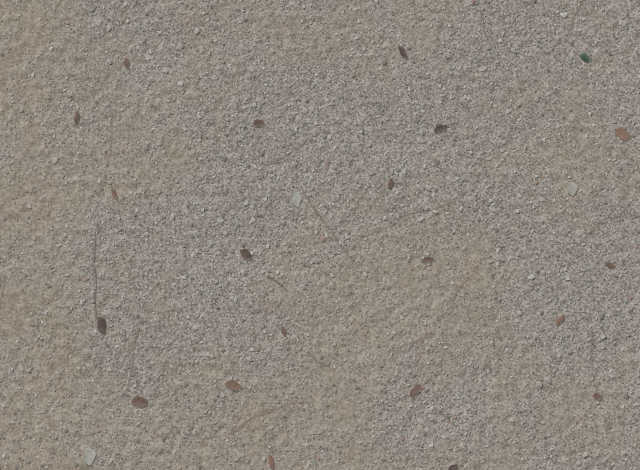
Write a Shadertoy shader that draws this texture.

```glsl
// Dry sandy ground with patchy grey gravel, fallen leaves and thin twigs.

float hash(vec2 p) {
    return fract(sin(dot(p, vec2(127.1, 311.7))) * 43758.5453);
}

float noise(vec2 p) {
    vec2 i = floor(p), f = fract(p);
    f = f * f * (3.0 - 2.0 * f);
    return mix(mix(hash(i), hash(i + vec2(1, 0)), f.x),
               mix(hash(i + vec2(0, 1)), hash(i + vec2(1, 1)), f.x), f.y);
}

float fbm(vec2 p) {
    float sum = 0.0, amp = 0.5;
    for (int i = 0; i < 5; i++) {
        sum += amp * noise(p);
        p = mat2(1.6, 1.2, -1.2, 1.6) * p + 7.3;
        amp *= 0.5;
    }
    return sum;
}

mat2 rotation(float a) {
    return mat2(cos(a), sin(a), -sin(a), cos(a));
}

// Coverage of a shape from its signed distance, about one pixel soft.
float cover(float d) {
    float px = 1.0 / iResolution.y;
    return 1.0 - smoothstep(-0.6 * px, 0.6 * px, d);
}

// Slightly angular pebble outline.
float stone(vec2 q, float r, float seed) {
    float wobble = 1.0 + 0.14 * sin(3.0 * atan(q.y, q.x + 1e-5) + 6.3 * seed);
    return length(q * vec2(0.9, 1.25)) - r * wobble;
}

// One layer of scattered pebbles, each with a shadow to its lower right.
vec3 pebbles(vec3 col, vec2 p, float count, float amount, vec2 radii) {
    p = rotation(count) * p;
    vec2 cell = floor(p * count);
    vec2 light = rotation(count) * vec2(-0.6, 0.8);
    for (int y = -1; y <= 1; y++)
    for (int x = -1; x <= 1; x++) {
        vec2 id = cell + vec2(x, y);
        if (hash(id + count) > amount) continue;
        float seed = hash(id + 31.7), tone = hash(id + 57.1);
        vec2 center = id + 0.1 + 0.8 * vec2(hash(id + 3.1), hash(id + 8.9));
        vec2 q = p * count - center;
        float r = mix(radii.x, radii.y, seed * seed);
        mat2 turn = rotation(6.3 * tone);
        float shadow = cover(stone(turn * (q + 0.7 * r * light), r, seed) / count);
        float body = cover(stone(turn * q, r, seed) / count);
        vec3 rock = mix(vec3(0.48, 0.46, 0.44), vec3(0.73, 0.715, 0.69), tone);
        if (hash(id + 71.3) < 0.06) rock = mix(rock, vec3(0.58, 0.44, 0.36), 0.6);
        rock += 0.06 * clamp(dot(q, light) / r, -1.0, 1.0);
        col = mix(col * (1.0 - 0.29 * shadow), rock, 0.9 * body);
    }
    return col;
}

// Evenly spread position of scattered item i.
vec2 scatter(float i, float shift) {
    vec2 s = fract(shift + i * vec2(0.7549, 0.5698));
    return s * vec2(iResolution.x / iResolution.y, 1.0);
}

vec3 twigs(vec3 col, vec2 p) {
    for (float i = 0.0; i < 30.0; i++) {
        float a = hash(vec2(i, 1.3)), b = hash(vec2(i, 5.7)), c = hash(vec2(i, 9.2));
        vec2 q = rotation(6.3 * a) * (p - scatter(i, 0.13));
        float len = mix(0.02, 0.11, b * b);
        q.y += (c - 0.5) * 4.0 * (q.x * q.x - 0.3 * len * len) + 0.0015 * sin(q.x * 70.0 + i);
        float width = mix(0.0007, 0.0017, c);
        float d = max(abs(q.y) - width, abs(q.x) - len);
        float shadow = cover(max(abs(q.y + 0.003) - width, abs(q.x) - len));
        vec3 bark = mix(vec3(0.35, 0.31, 0.29), vec3(0.56, 0.48, 0.42), a);
        col = mix(col * (1.0 - 0.12 * shadow), bark, mix(0.5, 0.8, b) * cover(d));
    }
    return col;
}

// Leaf lying along x, blunt or pointed.
float leaf(vec2 q, float len, float width, float blunt) {
    float t = clamp(abs(q.x) / len, 0.0, 1.0);
    float rim = mix(1.0 - t * t, sqrt(1.0 - t * t), blunt);
    q.y += 0.15 * width * sin(q.x / len * 4.0);
    return max(abs(q.y) - width * rim, abs(q.x) - len);
}

vec3 leaves(vec3 col, vec2 p) {
    for (float i = 0.0; i < 24.0; i++) {
        float a = hash(vec2(i, 2.4)), b = hash(vec2(i, 6.8)), kind = hash(vec2(i, 4.1));
        mat2 turn = rotation(6.3 * a);
        vec2 off = p - scatter(i, 0.61), q = turn * off;
        float len = mix(0.008, 0.019, b), width = len * mix(0.35, 0.7, kind);
        float shadow = cover(leaf(turn * (off + vec2(-0.002, 0.004)), len, width, a));
        vec3 tint = mix(vec3(0.35, 0.30, 0.28), vec3(0.53, 0.43, 0.37), fract(7.0 * a));
        if (kind > 0.85) tint = vec3(0.63, 0.63, 0.60);
        else if (i == 11.0) tint = vec3(0.27, 0.35, 0.29);
        tint += 0.05 * clamp(q.y / width, -1.0, 1.0) + 0.08 * (noise(p * 180.0) - 0.5);
        col = mix(col * (1.0 - 0.25 * shadow), tint, 0.9 * cover(leaf(q, len, width, a)));
    }
    return col;
}

void mainImage(out vec4 fragColor, in vec2 fragCoord) {
    vec2 p = fragCoord / iResolution.y;
    float patches = 0.6 * fbm(p * 3.2 + 4.0) + 0.4 * fbm(p * 9.0 + 11.0);
    float gravel = smoothstep(0.28, 0.66, patches + 0.15 * (noise(p * 30.0) - 0.5));

    // Sand with low relief lit from the upper left, and fine grain
    vec3 col = mix(vec3(0.578, 0.542, 0.492), vec3(0.565, 0.542, 0.515), gravel);
    col += 0.20 * (fbm(p * 60.0) - fbm(p * 60.0 + vec2(-0.25, 0.35)));
    col += 0.03 * (fbm(p * 9.0 + 20.0) - 0.5);
    vec2 grain = rotation(0.6) * p;
    col += mix(0.13, 0.20, gravel) * (noise(grain * 310.0) - 0.5);

    // Gravel from fine to coarse
    col = pebbles(col, p, 160.0, mix(0.16, 0.46, gravel), vec2(0.24, 0.50));
    col = pebbles(col, p, 90.0, mix(0.06, 0.24, gravel), vec2(0.18, 0.40));
    col = pebbles(col, p, 38.0, mix(0.02, 0.09, gravel), vec2(0.12, 0.26));

    col = twigs(col, p);
    col = leaves(col, p);
    fragColor = vec4(col, 1.0);
}
```
